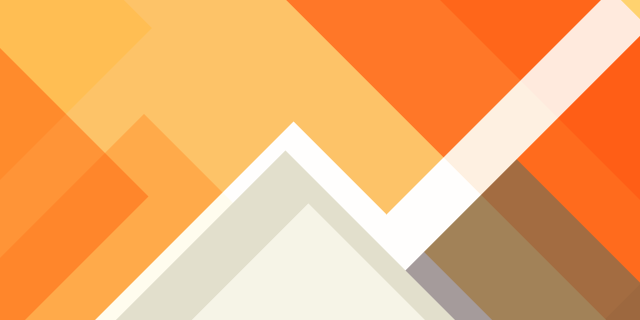
A WebGL 2 fragment shader for this background:

```glsl
#version 300 es
precision highp float;

uniform vec2 u_resolution;
out vec4 outColor;

// Diagonal edges, in units of the canvas height
#define PEAK_RISE 1.297
#define INNER_RISE 1.362
#define STROKE_TOP 1.878
#define STROKE_BOTTOM 2.112
#define OUTER_FALL 0.538
#define INNER_FALL 0.422
#define ORANGE_FALL 0.8945
#define DEEP_FALL 1.375
#define LEFT_FALL -0.150
#define AMBER_FALL 0.094
#define EDGE_SOFTNESS 1.4

const vec3 APRICOT = vec3(0.992, 0.765, 0.408);
const vec3 YELLOW = vec3(1.000, 0.745, 0.325);
const vec3 AMBER = vec3(1.000, 0.667, 0.290);
const vec3 ORANGE = vec3(1.000, 0.467, 0.157);
const vec3 DEEP_ORANGE = vec3(1.000, 0.400, 0.102);
const vec3 WHITE = vec3(1.000, 0.998, 0.992);
const vec3 BEIGE = vec3(0.886, 0.875, 0.800);
const vec3 CREAM = vec3(0.965, 0.957, 0.906);
const vec3 GREY = vec3(0.647, 0.608, 0.608);
const vec3 OLIVE = vec3(0.635, 0.510, 0.345);
const vec3 BROWN = vec3(0.639, 0.424, 0.255);

// Soft coverage of the side where value exceeds edge
float above(float value, float edge) {
    float width = EDGE_SOFTNESS / u_resolution.y;
    return clamp((value - edge) / width + 0.5, 0.0, 1.0);
}

float below(float value, float edge) {
    return 1.0 - above(value, edge);
}

float band(float value, float low, float high) {
    return above(value, low) * below(value, high);
}

// Overlapping translucent squares on the left
vec3 leftPanels(float rise, float fall) {
    vec3 color = APRICOT;
    color = mix(color, YELLOW, below(rise, 0.5625) * below(fall, 0.387));
    color = mix(color, AMBER, above(rise, 0.806) * below(fall, AMBER_FALL));
    vec3 stripe = mix(vec3(1.0, 0.545, 0.173), vec3(1.0, 0.580, 0.216), above(rise, 0.5625));
    stripe = mix(stripe, vec3(1.0, 0.525, 0.169), above(rise, 0.806));
    return mix(color, stripe, below(rise, 1.078) * below(fall, LEFT_FALL));
}

// Long rising stroke, tinted where it crosses the orange panels
vec3 strokeColor(float rise, float fall) {
    vec3 color = mix(WHITE, vec3(0.996, 0.941, 0.882), above(fall, ORANGE_FALL));
    color = mix(color, vec3(1.0, 0.918, 0.867), above(fall, DEEP_FALL));
    color = mix(color, vec3(1.0, 0.824, 0.435), above(fall, 1.940));
    float creamEdge = below(fall, AMBER_FALL) * below(rise, STROKE_TOP);
    return mix(color, vec3(1.0, 0.988, 0.933), creamEdge);
}

// Parallel falling stripes under the stroke
vec3 lowerStripes(float rise, float fall) {
    vec3 color = mix(GREY, OLIVE, above(fall, OUTER_FALL));
    vec3 brown = mix(BROWN, BROWN * 0.965, above(rise, 2.888));
    color = mix(color, brown, above(fall, ORANGE_FALL));
    color = mix(color, vec3(1.0, 0.420, 0.114), above(fall, 1.117));
    return mix(color, vec3(1.0, 0.369, 0.086), above(fall, DEEP_FALL));
}

void main() {
    vec2 p = gl_FragCoord.xy / u_resolution.y;
    float rise = p.x + 1.0 - p.y;
    float fall = p.x - 1.0 + p.y;

    // Upper background
    vec3 color = leftPanels(rise, fall);
    color = mix(color, ORANGE, above(fall, ORANGE_FALL));
    color = mix(color, DEEP_ORANGE, above(fall, DEEP_FALL));

    // White zigzag
    float peak = above(rise, PEAK_RISE) * below(fall, OUTER_FALL);
    float zigzag = max(peak, above(rise, STROKE_TOP));
    color = mix(color, strokeColor(rise, fall), zigzag);

    // Stripes below, then the nested mountain
    color = mix(color, lowerStripes(rise, fall), above(rise, STROKE_BOTTOM));
    color = mix(color, BEIGE, above(rise, INNER_RISE) * below(fall, INNER_FALL));
    color = mix(color, CREAM, above(rise, 1.599) * below(fall, 0.328));

    outColor = vec4(color, 1.0);
}
```
